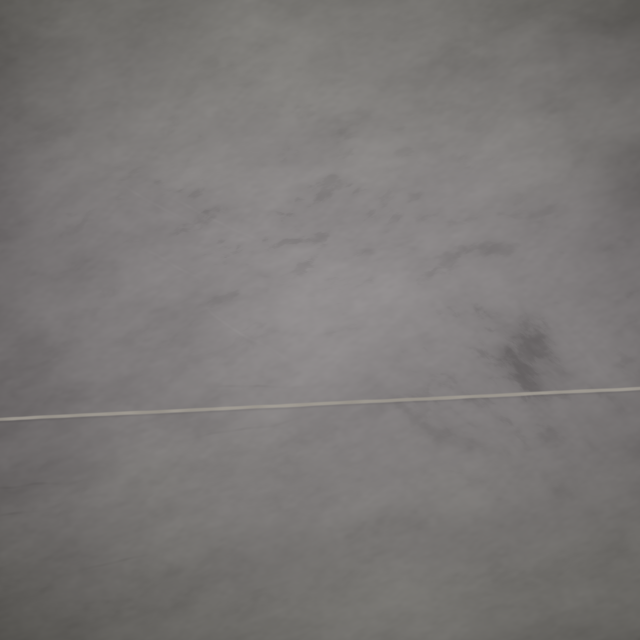
Give the GLSL for this texture, as a WebGL 2 fragment shader.

```glsl
#version 300 es
precision highp float;

uniform vec2 u_resolution;
out vec4 outColor;

#define CENTER_TONE 0.529
#define EDGE_FALLOFF 0.31
#define CLOUD_CONTRAST 0.075
#define STREAK_CONTRAST 0.06
#define PATCH_DEPTH 0.045
#define FLECK_CONTRAST 0.05
#define GRAIN_CONTRAST 0.014
#define JOINT_LEFT 0.345
#define JOINT_SLOPE 0.048
#define JOINT_WIDTH 0.0050
#define JOINT_COLOR vec3(0.625, 0.605, 0.57)
#define HAIRLINES 9

float hash(vec2 p) {
    return fract(sin(dot(p, vec2(127.1, 311.7))) * 43758.5453);
}

float noise(vec2 p) {
    vec2 cell = floor(p);
    vec2 f = fract(p);
    f = f * f * (3.0 - 2.0 * f);
    float low = mix(hash(cell), hash(cell + vec2(1.0, 0.0)), f.x);
    float high = mix(hash(cell + vec2(0.0, 1.0)), hash(cell + 1.0), f.x);
    return mix(low, high, f.y);
}

float fbm(vec2 p) {
    float sum = 0.0;
    float amplitude = 0.5;
    for (int i = 0; i < 5; i++) {
        sum += amplitude * noise(p);
        p = mat2(1.6, 1.2, -1.2, 1.6) * p + 7.3;
        amplitude *= 0.54;
    }
    return sum / 1.04;
}

vec2 rotate(vec2 p, float angle) {
    float c = cos(angle);
    float s = sin(angle);
    return vec2(c * p.x + s * p.y, c * p.y - s * p.x);
}

// Trowel marks stretched along the given angle, centred on zero
float streaks(vec2 p, float angle, vec2 frequency) {
    vec2 warp = 0.05 * vec2(fbm(p * 6.0), fbm(p * 6.0 + 31.0));
    return fbm(rotate(p + warp, angle) * frequency) - 0.5;
}

float blob(vec2 p, vec2 center, vec2 radius) {
    vec2 d = (p - center) / radius;
    return exp(-dot(d, d));
}

// Faint curved scratches: light in the upper part, dark in the lower
float hairlines(vec2 p, float pixel) {
    float sum = 0.0;
    for (int i = 0; i < HAIRLINES; i++) {
        float id = float(i);
        vec2 start = vec2(0.42 * hash(vec2(id, 1.7)) - 0.08,
                          0.08 + 0.7 * (id + hash(vec2(id, 4.1))) / float(HAIRLINES));
        float upper = step(0.5, start.y);
        float angle = mix(0.12, -0.5, upper) + 0.2 * (hash(vec2(id, 8.3)) - 0.5);
        float size = mix(0.12, 0.22, hash(vec2(id, 5.9)));
        vec2 q = rotate(p - start, angle);
        float bend = 0.5 * q.x * (q.x - size) + 0.008 * (noise(vec2(q.x * 22.0, id)) - 0.5);
        float along = smoothstep(0.0, 0.05, q.x) * (1.0 - smoothstep(size * 0.5, size, q.x));
        float line = 1.0 - smoothstep(0.0003, 0.0018 + pixel, abs(q.y - bend));
        sum += line * along * mix(-0.04, 0.026, upper) * noise(q * 45.0);
    }
    return sum;
}

void main() {
    vec2 uv = gl_FragCoord.xy / u_resolution;
    float pixel = 1.0 / u_resolution.y;

    // Broad light falloff and shaded edges
    vec2 fromCenter = uv - vec2(0.53, 0.55);
    float tone = CENTER_TONE - EDGE_FALLOFF * dot(fromCenter, fromCenter);
    tone += 0.018 * blob(uv, vec2(0.54, 0.54), vec2(0.14, 0.12));
    tone -= 0.08 * blob(uv, vec2(1.02, 0.71), vec2(0.09, 0.07));
    tone -= 0.04 * blob(uv, vec2(1.0, 1.02), vec2(0.16, 0.07));
    tone -= 0.02 * blob(uv, vec2(0.0, 0.88), vec2(0.06, 0.16));

    // Soft clouds and directional trowel marks
    float clouds = fbm(rotate(uv, 0.2) * vec2(4.0, 6.0) + 3.7) - 0.5;
    float turn = blob(uv, vec2(0.82, 0.4), vec2(0.24, 0.2));
    vec2 broad = vec2(9.0, 21.0);
    float marks = mix(streaks(uv, 0.3, broad), streaks(uv + 5.0, -0.65, broad), turn);
    tone += CLOUD_CONTRAST * clouds + STREAK_CONTRAST * marks;

    // Dark burnished patches and ragged flecks gathered in the middle band
    float band = blob(uv, vec2(0.42, 0.65), vec2(0.28, 0.14))
               + blob(uv, vec2(0.78, 0.46), vec2(0.2, 0.16));
    vec2 fine = vec2(24.0, 52.0);
    float flecks = mix(streaks(uv + 2.0, 0.35, fine), streaks(uv + 8.0, -0.65, fine), turn);
    tone -= PATCH_DEPTH * band * smoothstep(0.02, 0.32, -marks - 0.5 * clouds);
    tone += FLECK_CONTRAST * flecks * (0.4 + 0.5 * band);
    float raggedDark = smoothstep(0.1, 0.26, -flecks - 0.5 * marks);
    tone -= FLECK_CONTRAST * 0.5 * raggedDark * (0.15 + band);

    tone += GRAIN_CONTRAST * (noise(rotate(uv, 0.3) * vec2(90.0, 150.0)) - 0.5);
    tone += hairlines(uv, pixel);

    // Violet grey near the middle, olive grey toward top and bottom
    float olive = smoothstep(0.1, 0.5, abs(uv.y - 0.52) + 0.25 * clouds);
    vec3 tint = mix(vec3(0.005, -0.009, -0.007), vec3(0.003, -0.004, -0.018), olive);
    vec3 color = vec3(tone) + tint;

    // Pale joint with soft edges and a thin shadow below
    float wobble = 0.0006 * (noise(vec2(uv.x * 30.0, 2.0)) - 0.5);
    float offset = uv.y - JOINT_LEFT - JOINT_SLOPE * uv.x - wobble;
    float halfWidth = JOINT_WIDTH * (0.46 + 0.08 * noise(vec2(uv.x * 60.0, 9.0)));
    float softness = 0.0009 + 0.5 * pixel;
    float joint = 1.0 - smoothstep(halfWidth - softness, halfWidth + softness, abs(offset));
    color -= 0.025 * blob(vec2(offset, 0.0), vec2(-0.004, 0.0), vec2(0.002, 1.0));
    vec3 jointColor = JOINT_COLOR + 0.05 * (noise(uv * vec2(40.0, 9.0)) - 0.5);
    color = mix(color, jointColor, 0.9 * joint);

    outColor = vec4(color, 1.0);
}
```
